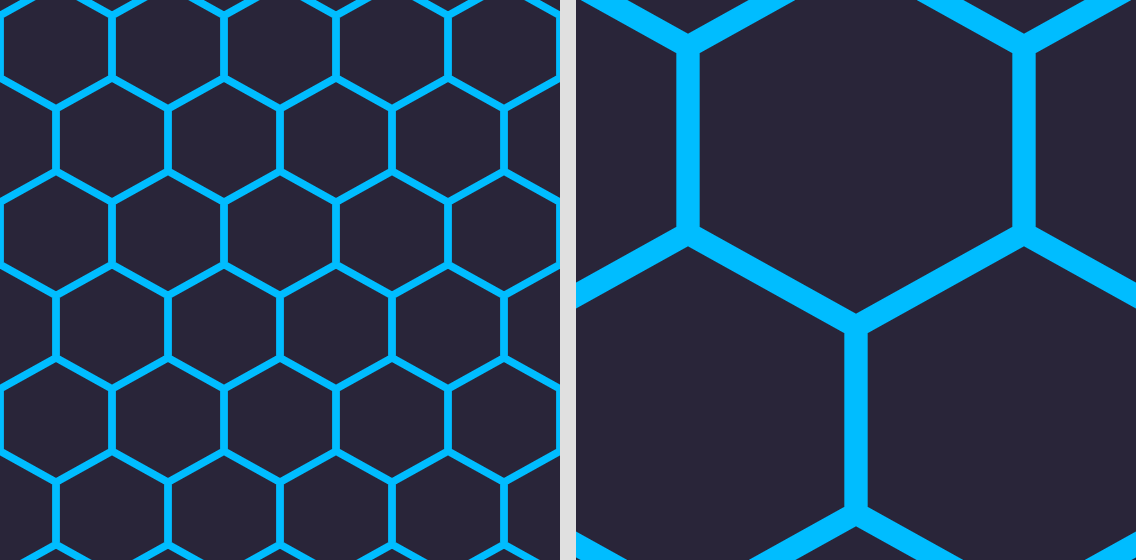
Left, the full canvas; right, a detail of the centre.
Write a WebGL 2 fragment shader that draws this pattern.

```glsl
#version 300 es
precision highp float;

uniform vec2 u_resolution;
out vec4 fragColor;

const vec2 REPEATS = vec2(5.0, 3.0);          // hexagons across, row pairs down
const vec2 GRID_OFFSET = vec2(0.0, 0.25);     // first hexagon centre, in repeats
const vec2 REPEAT_SIZE = vec2(1.0, 1.7320508); // one repeat in hexagon widths
const float LINE_WIDTH = 0.0695;              // in hexagon widths
const vec3 BACKGROUND = vec3(0.160, 0.145, 0.225);
const vec3 LINE_COLOUR = vec3(0.0, 0.743, 1.0);

// Hexagonal radius for a pointed-top cell: 0 at the centre, 0.5 on the sides
float hexRadius(vec2 p) {
    p = abs(p);
    return max(p.x, dot(p, vec2(0.5, 0.8660254)));
}

// Distance to the nearest wall of the honeycomb
float wallDistance(vec2 grid) {
    vec2 evenRow = (fract(grid + 0.5) - 0.5) * REPEAT_SIZE;
    vec2 oddRow = (fract(grid) - 0.5) * REPEAT_SIZE;
    return 0.5 - min(hexRadius(evenRow), hexRadius(oddRow));
}

void main() {
    vec2 uv = gl_FragCoord.xy / u_resolution;
    float wall = wallDistance(uv * REPEATS - GRID_OFFSET);

    // Blend over one pixel, measured in hexagon widths
    float pixel = REPEATS.x / u_resolution.x;
    float line = clamp((0.5 * LINE_WIDTH - wall) / pixel + 0.5, 0.0, 1.0);

    fragColor = vec4(mix(BACKGROUND, LINE_COLOUR, line), 1.0);
}
```
